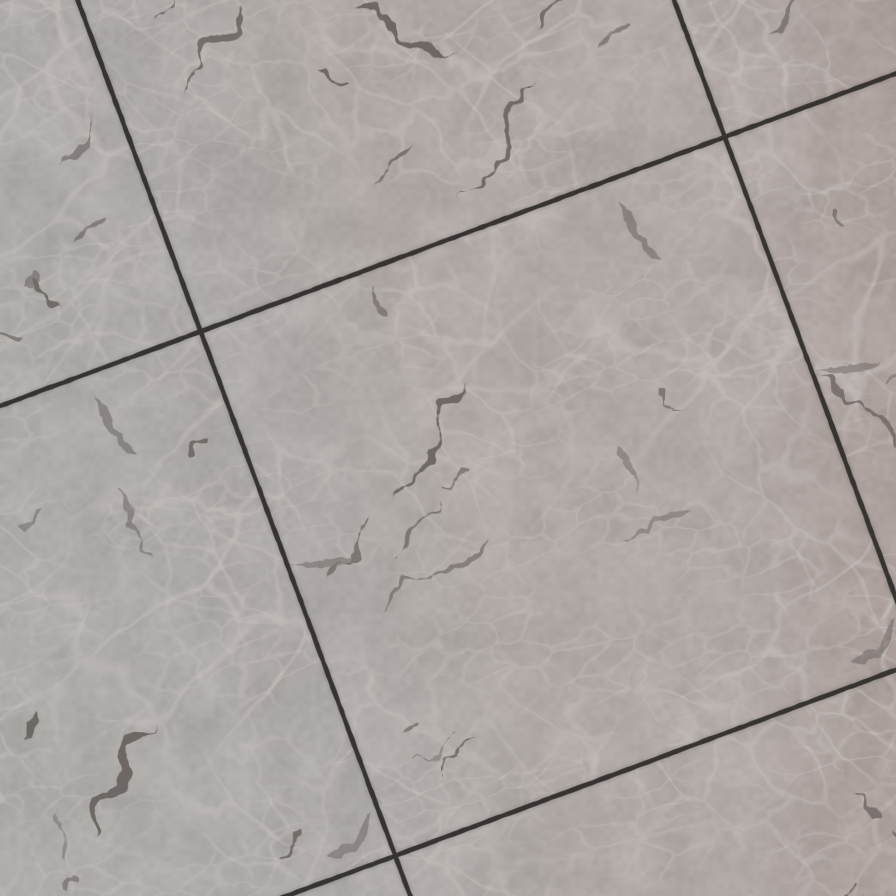
A three.js fragment shader for this texture:

```glsl
// Slanted square stone tiles with pale webbed veins, dark broken cracks and thin black joints.
varying vec2 vUv;

const float TILE_SIZE = 0.624;
const float TILT = 0.3554;
const vec2 JOINT_CROSSING = vec2(0.224, 0.630);
const float JOINT_HALF_WIDTH = 0.0026;
const int CRACKS_PER_TILE = 15;

const vec3 COOL_STONE = vec3(0.680, 0.671, 0.660);
const vec3 WARM_STONE = vec3(0.692, 0.660, 0.650);
const vec3 BROWN_STONE = vec3(0.630, 0.570, 0.540);
const vec3 VEIN_COLOR = vec3(0.760, 0.735, 0.725);
const vec3 CRACK_COLOR = vec3(0.410, 0.385, 0.375);
const vec3 JOINT_COLOR = vec3(0.190, 0.180, 0.172);

vec2 hash2(vec2 p) {
  vec3 q = fract(p.xyx * vec3(0.1031, 0.1030, 0.0973));
  q += dot(q, q.yzx + 33.33);
  return fract((q.xx + q.yz) * q.zy);
}

float noise(vec2 p) {
  vec2 i = floor(p);
  vec2 f = fract(p);
  f = f * f * (3.0 - 2.0 * f);
  float low = mix(hash2(i).x, hash2(i + vec2(1.0, 0.0)).x, f.x);
  float high = mix(hash2(i + vec2(0.0, 1.0)).x, hash2(i + 1.0).x, f.x);
  return mix(low, high, f.y);
}

float fbm(vec2 p) {
  float sum = 0.0;
  float gain = 0.5;
  for (int i = 0; i < 4; i++) {
    sum += gain * noise(p);
    p = p * 2.03 + 17.3;
    gain *= 0.5;
  }
  return sum / 0.9375;
}

vec2 rotate(vec2 p, float angle) {
  float c = cos(angle);
  float s = sin(angle);
  return vec2(c * p.x + s * p.y, c * p.y - s * p.x);
}

// Gap between the two nearest cell centres: zero on a cell border
float cellGap(vec2 p) {
  vec2 cell = floor(p);
  float nearest = 8.0;
  float second = 8.0;
  for (int y = -1; y <= 1; y++) {
    for (int x = -1; x <= 1; x++) {
      vec2 c = cell + vec2(float(x), float(y));
      float d = length(c + hash2(c) - p);
      second = min(second, max(nearest, d));
      nearest = min(nearest, d);
    }
  }
  return second - nearest;
}

// Warped cell borders that fade in and out
float veinWeb(vec2 p, float scale, float angle, float width) {
  vec2 q = rotate(p, angle) * scale * vec2(0.7, 1.2);
  q += 0.9 * (vec2(fbm(q * 0.9), fbm(q * 0.9 + 41.7)) - 0.5);
  float line = 1.0 - smoothstep(0.0, width, cellGap(q));
  return line * smoothstep(0.3, 0.75, noise(q * 0.6 + 9.1));
}

// Jagged tapering stroke of uneven thickness, centred on the origin
float crack(vec2 p, float halfLength, float width, float seed) {
  float jag = 0.030 * (noise(vec2(p.x * 28.0, seed)) - 0.5);
  jag += 0.012 * (noise(vec2(p.x * 95.0, seed + 5.0)) - 0.5);
  float taper = 1.0 - smoothstep(0.55, 1.0, abs(p.x) / halfLength);
  float swell = smoothstep(0.15, 0.9, noise(vec2(p.x * 60.0, seed + 11.0)));
  float rough = 0.0022 * (noise(p * 230.0 + seed) - 0.5);
  float reach = width * taper * (0.25 + 1.1 * swell);
  float edge = abs(p.y - jag) + rough - reach;
  return (1.0 - smoothstep(-0.0012, 0.0014, edge)) * smoothstep(0.0, 0.3, taper);
}

float scatteredCracks(vec2 local, vec2 id) {
  float cover = 0.0;
  for (int i = 0; i < CRACKS_PER_TILE; i++) {
    vec2 key = id * 37.0 + vec2(float(i) * 3.7, 71.0);
    vec2 center = (0.06 + 0.88 * hash2(key)) * TILE_SIZE;
    vec2 shape = hash2(key + 13.1);
    vec2 look = hash2(key + 29.7);
    float angle = (look.x < 0.62 ? 0.35 : -1.15) + 0.8 * (shape.y - 0.5);
    float halfLength = mix(0.012, 0.085, shape.x * shape.x);
    float stroke = crack(rotate(local - center, angle), halfLength,
      mix(0.0018, 0.0052, look.y), look.x * 90.0);
    cover = max(cover, stroke * mix(0.45, 0.95, shape.y));
  }
  return cover;
}

void main() {
  // Tile grid
  vec2 grid = rotate(vUv - JOINT_CROSSING, TILT) / TILE_SIZE;
  vec2 id = floor(grid);
  vec2 local = fract(grid) * TILE_SIZE;
  vec2 stone = vUv + 7.0 * hash2(id + 50.0);

  // Light falling from cool left to warm right
  vec3 color = mix(COOL_STONE, WARM_STONE, smoothstep(0.05, 0.7, vUv.x + 0.3 * (vUv.y - 0.5)));
  color = mix(color, BROWN_STONE, 0.5 * smoothstep(0.78, 1.08, vUv.x));

  // Mottling and grain
  color += 0.075 * (fbm(stone * 24.0) - 0.5) + 0.03 * (noise(stone * 150.0) - 0.5);
  color += 0.012 * (hash2(id + 8.0).x - 0.5);

  // Pale veins
  float veins = 0.55 * veinWeb(stone, 9.0, 0.8, 0.09);
  veins += 0.50 * veinWeb(stone + 3.0, 17.0, -0.7, 0.13);
  veins += 0.40 * veinWeb(stone + 6.0, 31.0, 0.3, 0.17);
  color = mix(color, VEIN_COLOR, min(veins, 0.8));

  // Dark cracks
  color = mix(color, CRACK_COLOR, scatteredCracks(local, id));

  // Joints
  vec2 border = min(local, TILE_SIZE - local);
  float joint = min(border.x, border.y) + 0.0008 * (noise(vUv * 130.0) - 0.5);
  color *= 1.0 - 0.08 * (1.0 - smoothstep(0.002, 0.008, joint));
  float jointCover = 1.0 - smoothstep(JOINT_HALF_WIDTH - 0.001, JOINT_HALF_WIDTH + 0.001, joint);
  color = mix(color, JOINT_COLOR, 0.95 * jointCover);

  gl_FragColor = vec4(color, 1.0);
}
```
